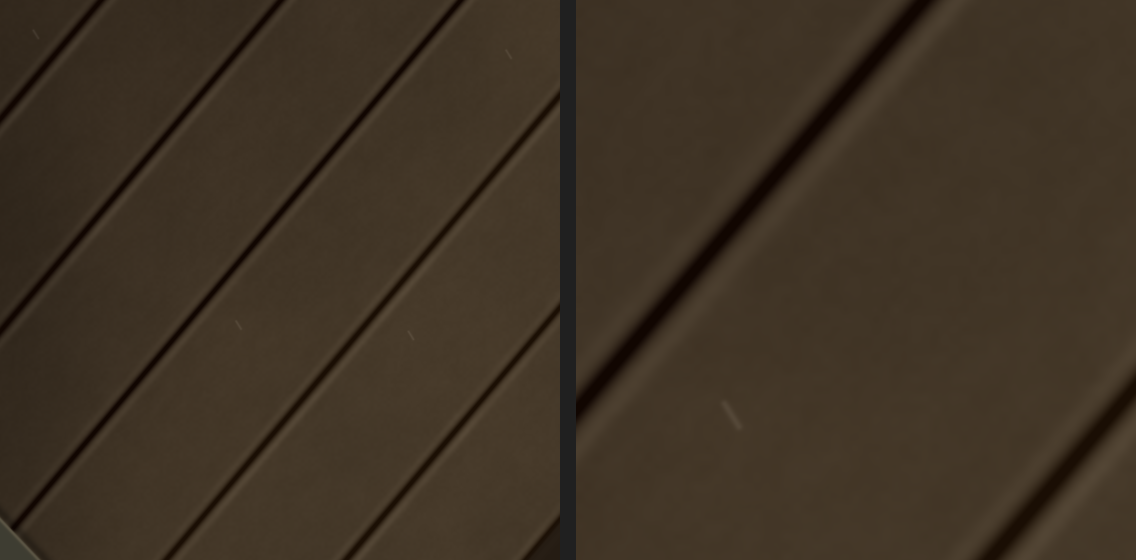
Left: the whole. Right: its middle third, enlarged.
Reproduce this texture procedurally as a Shadertoy shader.

```glsl
#define PITCH 0.245
#define PHASE 0.0186
#define ACROSS vec2(0.763, -0.6465)
#define GROOVE_WIDTH 0.0062
#define BOARD_DARK vec3(0.222, 0.178, 0.128)
#define BOARD_LIGHT vec3(0.270, 0.220, 0.158)
#define GROOVE_DEEP vec3(0.065, 0.022, 0.005)
#define GROOVE_SOFT vec3(0.105, 0.058, 0.015)
#define BEVEL vec3(0.050, 0.048, 0.044)
#define TRIM vec3(0.245, 0.240, 0.195)
#define TRIM_EDGE vec3(0.385, 0.355, 0.285)
#define SCRATCH_CELLS 6.0

float hash(vec2 p) {
    return fract(sin(dot(p, vec2(127.1, 311.7))) * 43758.5453);
}

float noise(vec2 p) {
    vec2 i = floor(p), f = fract(p);
    f = f * f * (3.0 - 2.0 * f);
    return mix(mix(hash(i), hash(i + vec2(1, 0)), f.x),
               mix(hash(i + vec2(0, 1)), hash(i + vec2(1, 1)), f.x), f.y);
}

float fbm(vec2 p) {
    float sum = 0.0, amp = 0.5;
    for (int i = 0; i < 4; i++) {
        sum += amp * noise(p);
        p = p * 2.03 + 17.0;
        amp *= 0.5;
    }
    return sum;
}

float bell(float d, float width) {
    return exp(-d * d / (width * width));
}

// Short faint marks, at most one per grid cell
float scratches(vec2 p) {
    vec2 cell = floor(p * SCRATCH_CELLS);
    vec2 centre = 0.3 + 0.4 * vec2(hash(cell + 3.1), hash(cell + 8.7));
    vec2 q = (fract(p * SCRATCH_CELLS) - centre) / SCRATCH_CELLS;
    vec2 dir = normalize(vec2(0.5, -0.8));
    float along = clamp(dot(q, dir), -0.008, 0.008);
    return step(0.85, hash(cell)) * bell(length(q - dir * along), 0.0022);
}

void mainImage(out vec4 fragColor, in vec2 fragCoord) {
    vec2 p = fragCoord / iResolution.xy;
    float px = 1.0 / min(iResolution.x, iResolution.y);

    // Diagonal boards
    float u = dot(p, ACROSS);
    float v = dot(p, vec2(-ACROSS.y, ACROSS.x));
    float s = (u + PHASE) / PITCH;
    float d = (s - round(s)) * PITCH;
    float board = floor(s);

    // Board colour: broad light from the right, mottling and fine grain
    float light = smoothstep(-0.35, 0.3, u + 0.15 * (p.y - 0.5));
    vec3 col = mix(BOARD_DARK, BOARD_LIGHT, light);
    col += 0.006 * (hash(vec2(board, 4.0)) - 0.5);
    col += (fbm(p * 5.0) - 0.47) * vec3(0.035, 0.027, 0.020);
    col += (fbm(vec2(u * 55.0, v * 28.0)) - 0.47) * 0.016;
    col += (noise(p * 170.0) - 0.5) * 0.008;
    col *= 1.0 - 0.12 * smoothstep(0.25, 0.0, p.x);
    col += 0.06 * scratches(p);

    // Rounded board edges, brighter on the lower right
    float wear = 0.65 + 0.6 * noise(vec2(v * 14.0, round(s) * 7.0));
    col += BEVEL * wear * (bell(d - 0.0155, 0.0065) + 0.55 * bell(d + 0.0145, 0.006));

    // Grooves, softer toward the lower right
    float soft = smoothstep(0.05, 0.25, u);
    float width = GROOVE_WIDTH * (0.94 + 0.12 * noise(vec2(v * 9.0, round(s))));
    float groove = min(1.0, 1.12 * bell(d, width));
    col = mix(col, mix(GROOVE_DEEP, GROOVE_SOFT, soft), groove);

    // Shadowed board in the lower right corner
    float corner = smoothstep(-0.006, 0.010, u + PHASE - 3.0 * PITCH);
    col = mix(col, vec3(0.125, 0.092, 0.062), 0.85 * corner);

    // Trim crossing the lower left corner
    float t = dot(p, normalize(vec2(1.05, 1.0))) - 0.052;
    col *= 1.0 - 0.25 * bell(t - 0.008, 0.008);
    col = mix(col, TRIM, smoothstep(px, -px, t));
    col = mix(col, TRIM_EDGE, 0.8 * bell(t + 0.002, 0.003));

    fragColor = vec4(clamp(col, 0.0, 1.0), 1.0);
}
```
